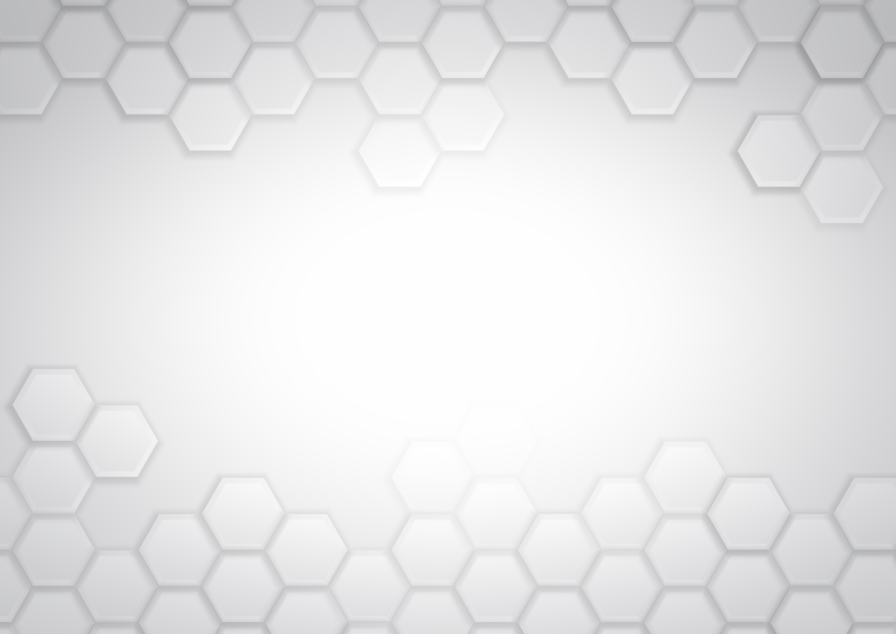
Reproduce this background procedurally as a WebGL 1 fragment shader.

```glsl
precision highp float;
// Pale grey vignette with bevelled hexagon tiles along the top and bottom edges.

uniform vec2 u_resolution;

#define ASPECT 1.417
#define COLUMN 0.0999
#define ROW 0.1144
#define APOTHEM 0.0565
#define BEVEL 0.009
#define SHADOW_REACH 0.016
#define SHADOW_DEPTH 0.15
#define SHADOW_SHIFT vec2(-0.003, -0.004)
#define TAU 6.28318

float hash(vec2 p) {
  return fract(sin(dot(p, vec2(41.3, 289.1))) * 4375.85);
}

// Signed distance to a hexagon with flat top and bottom.
float hexagon(vec2 p) {
  p = abs(p);
  return max(p.y, dot(p, vec2(0.866, 0.5))) - APOTHEM;
}

// Distance from the centre of the canvas; 1 at the middle of each side.
float centreDistance(vec2 p) {
  return length((p / vec2(ASPECT, 1.0) - 0.5) * 2.0);
}

// Tiles fill a wavy border plus two small clusters; y is depth from the edge.
float isTile(vec2 cell, float column, bool top) {
  float wave = top ? 0.157 + 0.0775 * cos(TAU * (column - 2.0) / 3.4)
                   : 0.2227 + 0.0738 * cos(TAU * (column + 0.1) / 3.35);
  vec2 wideCluster = top ? vec2(1.297, 0.238) : vec2(0.118, 0.304);
  vec2 tinyCluster = top ? vec2(0.646, 0.238) : vec2(0.784, 0.304);
  bool inside = cell.y < wave || distance(cell, wideCluster) < 0.095
             || distance(cell, tinyCluster) < 0.046;
  return inside ? 1.0 : 0.0;
}

// Brightness change from tile faces, bevels and the shadows between them.
float tileShade(vec2 p) {
  bool top = p.y > 0.5;
  float up = top ? -1.0 : 1.0;
  vec2 edge = vec2(p.x, top ? 1.0 - p.y : p.y);
  vec2 origin = top ? vec2(0.1328, 0.0664) : vec2(0.0849, 0.1328);
  float nearColumn = floor((p.x - origin.x) / COLUMN + 0.5);
  float pixel = 1.0 / u_resolution.y;
  float shade = 0.0;
  float shadow = 0.0;

  for (int i = -1; i <= 1; i++) {
    float column = nearColumn + float(i);
    float start = origin.y + mod(column, 2.0) * ROW * 0.5;
    float nearRow = floor((edge.y - start) / ROW + 0.5);
    for (int j = -1; j <= 1; j++) {
      float row = nearRow + float(j);
      vec2 cell = vec2(origin.x + column * COLUMN, start + row * ROW);
      vec2 local = (edge - cell) * vec2(1.0, up);
      vec2 centre = vec2(cell.x, top ? 1.0 - cell.y : cell.y);
      float opacity = isTile(cell, column, top)
                    * smoothstep(0.3, 0.9, centreDistance(centre));
      float d = hexagon(local);
      float face = 1.0 - smoothstep(-pixel, pixel, d);

      // Lit face with a bevel that catches light on its lower side.
      float rim = smoothstep(-BEVEL - pixel, -BEVEL + pixel, d);
      float slope = dot(local, vec2(0.35, -0.94)) / APOTHEM;
      float tone = 0.022 + 0.02 * local.y / APOTHEM + rim * 0.035 * slope;
      shade += face * opacity * tone;

      // Soft shadow falling down and to the left.
      float reach = hexagon(local - SHADOW_SHIFT);
      float shadeMask = 1.0 - smoothstep(-0.003, SHADOW_REACH, reach);
      float lift = 0.25 + 0.75 * hash(vec2(column, row + up * 7.0));
      shadow = max(shadow, shadeMask * (1.0 - face) * opacity * lift);
    }
  }
  return shade - SHADOW_DEPTH * shadow;
}

void main() {
  vec2 p = gl_FragCoord.xy / u_resolution * vec2(ASPECT, 1.0);

  // White centre falling off to grey, darker towards the top.
  float falloff = smoothstep(0.3, 1.5, centreDistance(p));
  float light = 0.995 - falloff * mix(0.22, 0.29, p.y);
  light += tileShade(p);

  // Darker greys lean slightly to blue.
  vec3 color = vec3(light) + vec3(0.0, 0.002, 0.012) * falloff;
  gl_FragColor = vec4(clamp(color, 0.0, 1.0), 1.0);
}
```
